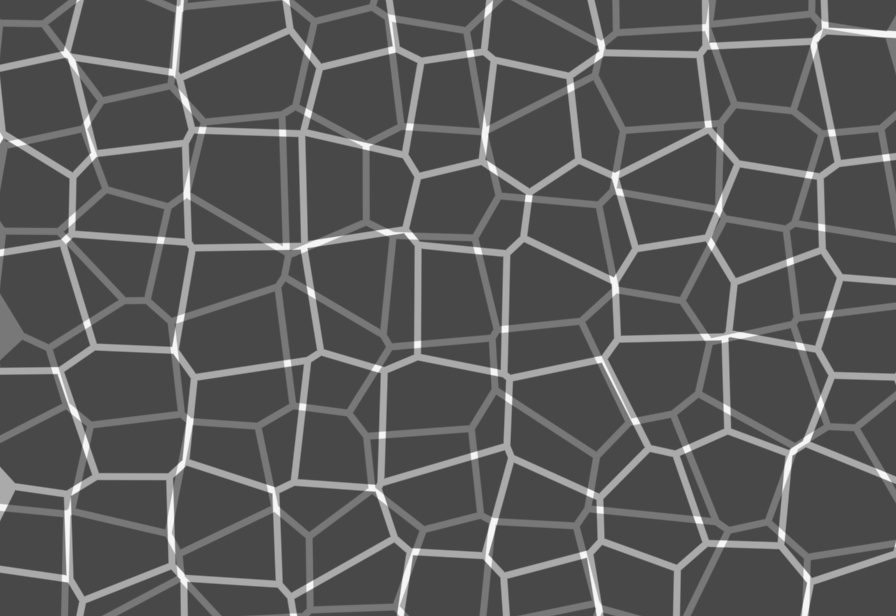
Write a WebGL 2 fragment shader that draws this pattern.

```glsl
#version 300 es
precision highp float;
// Two overlapping nets of thin grey Voronoi lines on a dark ground, glowing white where they cross.

uniform vec2 u_resolution;
out vec4 fragColor;

const float ROWS = 6.0;          // cells per canvas height
const float JITTER = 0.62;       // how far sites stray from their grid cell centre
const float HALF_WIDTH = 0.034;  // half line width, in cells
const float SIDE_MARGIN = 0.36;  // cells centred further outside the canvas are solid

const float GROUND = 0.282;
const float DIM_LINE = 0.47;
const float BRIGHT_LINE = 0.665;
const float CROSSING = 0.96;

vec2 hash2(vec2 p) {
    vec2 q = vec2(dot(p, vec2(127.1, 311.7)), dot(p, vec2(269.5, 183.3)));
    return fract(sin(q) * 43758.5453);
}

// Jittered site of one grid cell
vec2 cellSite(vec2 cell, float seed) {
    return cell + 0.5 + JITTER * (hash2(cell + seed) - 0.5);
}

// Nearest site to p
vec2 nearestSite(vec2 p, float seed) {
    vec2 base = floor(p), best = base;
    float bestDistance = 1e3;
    for (int y = -1; y <= 1; y++) {
        for (int x = -1; x <= 1; x++) {
            vec2 site = cellSite(base + vec2(x, y), seed);
            float d = distance(p, site);
            if (d < bestDistance) {
                bestDistance = d;
                best = site;
            }
        }
    }
    return best;
}

// Distance from p to the border of the cell around its nearest site
float borderDistance(vec2 p, vec2 nearest, float seed) {
    vec2 base = floor(nearest);
    float border = 1e3;
    for (int y = -2; y <= 2; y++) {
        for (int x = -2; x <= 2; x++) {
            vec2 site = cellSite(base + vec2(x, y), seed);
            vec2 between = site - nearest;
            if (dot(between, between) > 1e-4) {
                border = min(border, dot(0.5 * (site + nearest) - p, normalize(between)));
            }
        }
    }
    return border;
}

// Coverage of one line net: 1 on a line or in a solid side cell, 0 elsewhere
float lineNet(vec2 p, vec2 offset, float width, float pixel, float seed) {
    vec2 site = nearestSite(p + offset, seed);
    float border = borderDistance(p + offset, site, seed);
    float line = 1.0 - smoothstep(HALF_WIDTH - pixel, HALF_WIDTH + pixel, border);
    float siteX = site.x - offset.x;
    bool outside = siteX < -SIDE_MARGIN || siteX > width + SIDE_MARGIN;
    return outside ? 1.0 : line;
}

void main() {
    float pixel = ROWS / u_resolution.y;
    vec2 p = gl_FragCoord.xy * pixel;
    float width = u_resolution.x * pixel;

    float bright = lineNet(p, vec2(0.12, 0.55), width, pixel, 3.0);
    float dim = lineNet(p, vec2(0.2, 0.1), width, pixel, 41.0);

    // Add both nets, with an extra lift at the crossings
    float lift = CROSSING - BRIGHT_LINE - DIM_LINE + GROUND;
    float shade = GROUND + (BRIGHT_LINE - GROUND) * bright
                + (DIM_LINE - GROUND) * dim + lift * bright * dim;
    fragColor = vec4(vec3(shade), 1.0);
}
```
